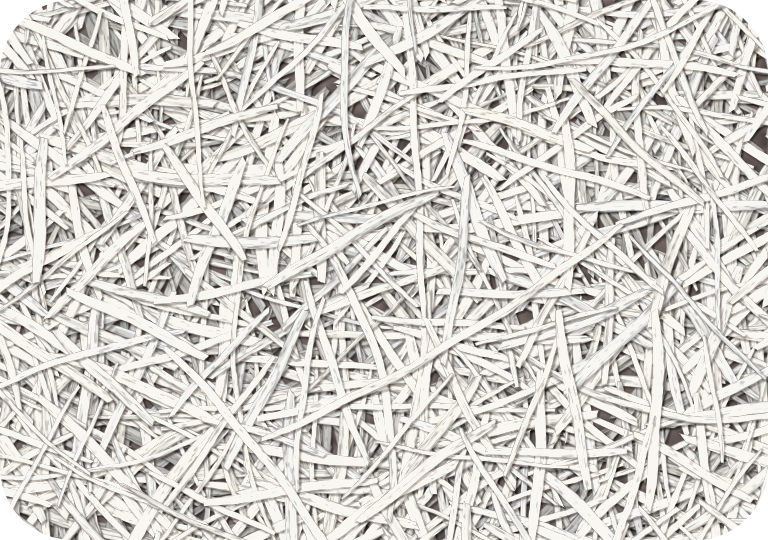
Reproduce this texture procedurally as a Shadertoy shader.

```glsl
// A wood-wool panel: pale, tangled wooden strips over dark gaps, with rounded corners.

const vec3 GAP_COLOR = vec3(0.35, 0.31, 0.30);
const vec3 WARM_WOOD = vec3(1.04, 1.02, 0.98);
const vec3 COOL_WOOD = vec3(0.99, 0.995, 0.985);
const vec3 WOOD_LIMIT = vec3(0.975, 0.97, 0.95);
const vec3 SHADOW_TINT = vec3(0.66, 0.64, 0.63);
const vec2 SHADOW_SHIFT = vec2(0.0024, -0.0030);
const vec3 PAPER = vec3(1.0);
const float CORNER_RADIUS = 0.135;
const int LAYERS = 30;

float hash(vec2 p) {
    return fract(sin(dot(p, vec2(127.1, 311.7))) * 43758.5453);
}

vec4 hash4(vec2 p) {
    float a = dot(p, vec2(127.1, 311.7));
    float b = dot(p, vec2(269.5, 183.3));
    return fract(sin(vec4(a, b, a + b, a - b + 5.3)) * 43758.5453);
}

float noise(vec2 p) {
    vec2 i = floor(p), f = fract(p);
    f = f * f * (3.0 - 2.0 * f);
    return mix(mix(hash(i), hash(i + vec2(1, 0)), f.x),
               mix(hash(i + vec2(0, 1)), hash(i + vec2(1, 1)), f.x), f.y);
}

vec2 rotate(vec2 p, float angle) {
    float c = cos(angle), s = sin(angle);
    return vec2(c * p.x + s * p.y, c * p.y - s * p.x);
}

// Straightens a parabolic bend, so that y is the distance from the curve
vec2 unbend(vec2 p, float bend) {
    float slope = 2.0 * bend * p.x;
    return vec2(p.x, (p.y - bend * p.x * p.x) / sqrt(1.0 + slope * slope));
}

// Signed distance to a strip with tapered, slanted ends
float stripDistance(vec2 p, float halfLength, float halfWidth, float slant) {
    float along = p.x / halfLength;
    float taper = 1.0 - 0.4 * along * along * along * along;
    return max(abs(p.y) - halfWidth * taper, abs(p.x) + slant * p.y - halfLength);
}

float roundedBox(vec2 p, vec2 halfSize, float radius) {
    vec2 q = abs(p) - halfSize + radius;
    return length(max(q, 0.0)) + min(max(q.x, q.y), 0.0) - radius;
}

// Streaks along the strip, fine grain and darker edges
float fiberTone(vec2 p, float d, float seed) {
    float streak = noise(vec2(p.x * 14.0, p.y * 260.0) + seed * 91.0);
    float grain = noise(p * vec2(90.0, 380.0) + seed * 57.0);
    float tone = 1.05 - 0.20 * smoothstep(0.25, 0.9, streak);
    tone -= 0.20 * smoothstep(0.45, 1.0, grain);
    return tone * (1.0 - 0.28 * smoothstep(-0.0026, 0.0, d));
}

// Paints one layer of scattered strips, with their shadows, over the colour below
vec3 paintLayer(vec3 below, vec2 p, float cell, float seed, float light,
                vec2 widths, float maxBend, float pixel) {
    vec3 color = below;
    vec2 q = p + 7.3 * vec2(hash(vec2(seed, 1.7)), hash(vec2(seed, 8.1)));
    vec2 home = floor(q / cell);
    for (int j = -1; j <= 1; j++)
    for (int i = -1; i <= 1; i++) {
        vec2 id = home + vec2(i, j);
        vec4 place = hash4(id + seed * 13.7);
        vec4 look = hash4(id + seed * 5.9 + 41.3);
        float angle = place.z * 3.14159;
        float halfLength = cell * mix(0.55, 0.9, place.w);
        float halfWidth = mix(widths.x, widths.y, look.x);
        float slant = 3.0 * (look.y - 0.5);
        vec2 local = rotate(q - (id + place.xy) * cell, angle);
        local = unbend(local, maxBend * (look.y * 2.0 - 1.0));
        local.y += 0.0022 * sin(local.x * 28.0 + look.w * 6.3);
        float d = stripDistance(local, halfLength, halfWidth, slant);
        if (d > 0.012) continue;

        // Short shadow thrown to the lower right
        vec2 shaded = local - rotate(SHADOW_SHIFT, angle);
        float shade = stripDistance(shaded, halfLength, halfWidth, slant);
        color *= mix(vec3(1.0), SHADOW_TINT, smoothstep(0.004, -0.002, shade));
        d += 0.0018 * (noise(local * vec2(70.0, 200.0) + look.z * 33.0) - 0.5);
        float cover = smoothstep(pixel, -pixel, d);
        if (cover > 0.0) {
            vec3 wood = mix(COOL_WOOD, WARM_WOOD, look.w);
            wood *= light * mix(0.86, 1.04, look.z);
            wood *= fiberTone(local, d, look.z);
            color = mix(color, wood, cover);
        }
    }
    return color;
}

void mainImage(out vec4 fragColor, in vec2 fragCoord) {
    vec2 p = fragCoord / iResolution.y;
    vec2 canvas = iResolution.xy / iResolution.y;
    float pixel = 0.7 / iResolution.y;
    vec3 color = GAP_COLOR * mix(0.75, 1.25, noise(p * 60.0));

    // Short strips, brighter towards the top
    for (int i = 0; i < LAYERS; i++) {
        float height = float(i) / float(LAYERS - 1);
        float light = mix(0.66, 1.04, smoothstep(0.0, 0.75, height));
        color = paintLayer(color, p, 0.21, float(i) + 1.0, light,
                           vec2(0.0038, 0.0118), 0.5, pixel);
        // Long curved strips woven in between
        if (i % 3 == 2)
            color = paintLayer(color, p, 0.5, float(i) + 60.0, light,
                               vec2(0.0035, 0.0090), 0.9, pixel);
    }

    // Bleached highlights and rounded corners
    color = min(color * 1.13, WOOD_LIMIT);
    float corner = roundedBox(p - 0.5 * canvas, 0.5 * canvas, CORNER_RADIUS);
    color = mix(color, PAPER, smoothstep(-pixel, pixel, corner));
    fragColor = vec4(color, 1.0);
}
```
